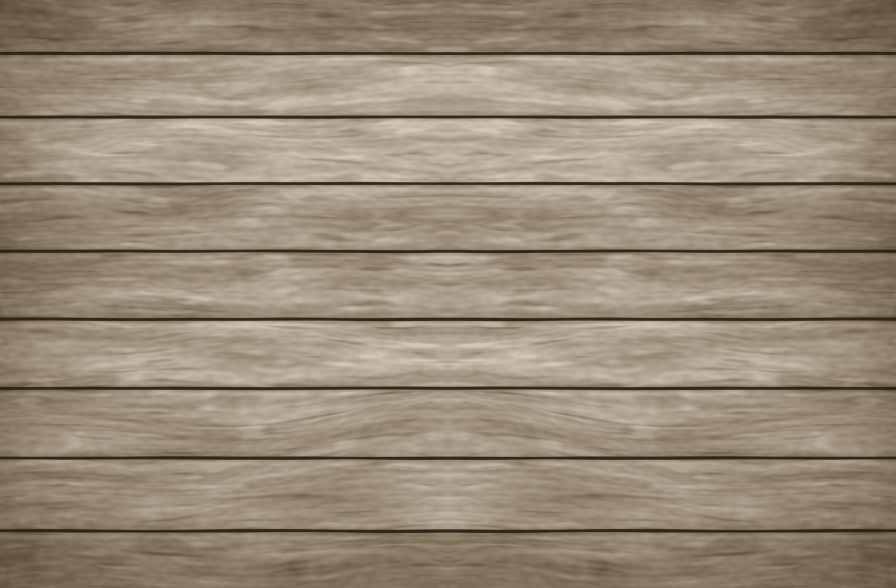
Reproduce this texture procedurally as a Shadertoy shader.

```glsl
// Nine weathered horizontal planks, mirrored about the vertical centre line.
// Stretched gradient noise makes the grain; seams, per-plank tone and a dark
// burnt border are layered over it, then one tone ramp gives the colour.

const float PI = 3.14159;
const int SEAMS = 8;
const float PLANK_TONE[9] = float[9](0.64, 0.77, 0.80, 0.86, 0.75, 0.76, 0.92, 0.88, 0.66);

const vec3 DARK_WOOD = vec3(0.23, 0.18, 0.12);
const vec3 MID_WOOD  = vec3(0.51, 0.45, 0.365);
const vec3 PALE_WOOD = vec3(0.76, 0.71, 0.65);
const vec3 SEAM_DARK = vec3(0.16, 0.125, 0.075);

vec2 hashGradient(vec2 cell) {
    vec3 h = fract(cell.xyx * vec3(0.1031, 0.1030, 0.0973));
    h += dot(h, h.yzx + 33.33);
    float angle = 2.0 * PI * fract((h.x + h.y) * h.z);
    return vec2(cos(angle), sin(angle));
}

float gradientNoise(vec2 p) {
    vec2 i = floor(p), f = p - i;
    vec2 u = f * f * f * (f * (f * 6.0 - 15.0) + 10.0);
    vec2 e = vec2(1.0, 0.0);
    float low = mix(dot(hashGradient(i), f),
                    dot(hashGradient(i + e.xy), f - e.xy), u.x);
    float high = mix(dot(hashGradient(i + e.yx), f - e.yx),
                     dot(hashGradient(i + e.xx), f - e.xx), u.x);
    return mix(low, high, u.y);
}

// Height of a seam; the middle planks sit slightly higher than even spacing.
float seamHeight(float i) {
    return 0.097 + 0.116 * i + 0.012 * sqrt(max(sin(PI * i / 7.0), 0.0));
}

// Returns the signed distance to the nearest seam and the plank index.
vec2 findPlank(float y) {
    float nearest = 1.0, plank = 0.0;
    for (int i = 0; i < SEAMS; i++) {
        float d = y - seamHeight(float(i));
        plank += step(0.0, d);
        if (abs(d) < abs(nearest)) nearest = d;
    }
    return vec2(nearest, plank);
}

// Tone offset of the wood: broad stains, bands, fibres, pale scuffs and pores.
float woodGrain(vec2 p, float arch, float seed) {
    vec2 offset = vec2(17.3, 41.7) * seed;
    p.y -= arch * exp(-14.0 * p.x * p.x);
    p.y += 0.022 * gradientNoise(p * vec2(3.0, 9.0) + offset);
    float stain  = gradientNoise(p * vec2(3.5, 18.0) + offset);
    float band   = gradientNoise(p * vec2(4.0, 50.0) + offset + 7.1);
    float fibre  = gradientNoise(p * vec2(13.0, 125.0) + offset + 13.7);
    float fleck  = gradientNoise(p * vec2(48.0, 150.0) + offset + 23.9);
    float scuff  = smoothstep(0.18, 0.50, gradientNoise(p * vec2(13.0, 70.0) + offset + 31.3));
    float pore   = smoothstep(0.22, 0.55, gradientNoise(p * vec2(9.0, 95.0) + offset + 47.9));
    return 0.22 * stain + 0.21 * band + 0.17 * fibre + 0.11 * fleck
         + 0.15 * scuff - 0.20 * pore;
}

// Brightness falloff towards the border, uneven as if rubbed.
float borderShade(vec2 uv, float rub) {
    vec2 d = abs(uv * 2.0 - 1.0);
    float side = 0.36 * pow(d.x, 4.5);
    float ends = 0.25 * pow(d.y, 7.0);
    return (1.0 - side) * (1.0 - ends) + 0.22 * rub * (side + ends);
}

vec3 woodColor(float tone) {
    return tone < 0.5 ? mix(DARK_WOOD, MID_WOOD, tone * 2.0)
                      : mix(MID_WOOD, PALE_WOOD, tone * 2.0 - 1.0);
}

void mainImage(out vec4 fragColor, in vec2 fragCoord) {
    vec2 uv = fragCoord / iResolution.xy;
    float pixel = 1.0 / iResolution.y;
    vec2 p = vec2(abs(uv.x - 0.5) * iResolution.x * pixel, uv.y);

    // Planks
    float wobble = 0.0014 * gradientNoise(vec2(p.x * 5.0, floor(p.y * 9.0)));
    vec2 board = findPlank(p.y + wobble);
    float arch = 0.035 * (step(0.5, board.y) - step(2.5, board.y));
    float tone = PLANK_TONE[int(board.y)] + woodGrain(p, arch, board.y + 1.0);

    // Border wear
    float rub = gradientNoise(p * vec2(30.0, 60.0)) + gradientNoise(p * vec2(70.0, 110.0));
    tone *= borderShade(uv, rub);

    // Soft shade around each seam, with a worn pale lip beneath it
    float seam = board.x;
    tone -= 0.30 * exp(-abs(seam) / 0.0045);
    tone += 0.10 * exp(-pow((seam + 0.010) / 0.004, 2.0));
    vec3 color = woodColor(clamp(tone, -0.15, 1.12));

    // Dark gap, varying a little in width
    float halfWidth = 0.0021 + 0.0008 * gradientNoise(vec2(p.x * 7.0, board.y * 3.7));
    float gap = 1.0 - smoothstep(halfWidth - 0.5 * pixel, halfWidth + 0.5 * pixel + 0.0008, abs(seam));
    color = mix(color, SEAM_DARK, 0.92 * gap);

    fragColor = vec4(color, 1.0);
}
```
